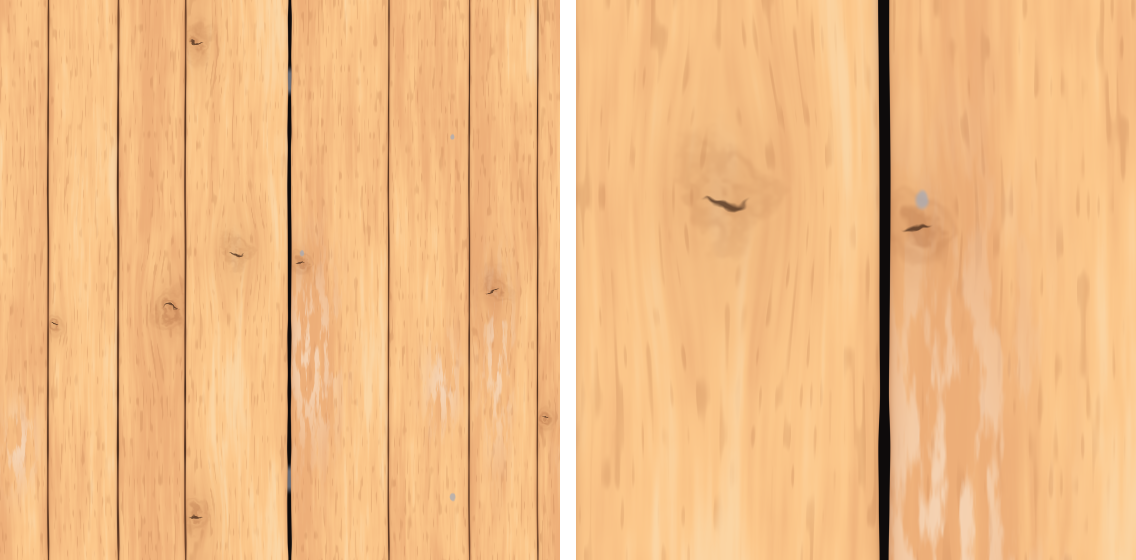
Left, the full canvas; right, a detail of the centre.
A Shadertoy shader for this texture:

```glsl
// Seven upright honey-coloured wooden planks with grain, knots, worn patches and dark gaps.

const int PLANKS = 7;
const float SEAM_X[7] = float[7](0.086, 0.211, 0.331, 0.517, 0.694, 0.838, 0.960);
const float SEAM_HALF[7] = float[7](0.0013, 0.0016, 0.0014, 0.0031, 0.0011, 0.0011, 0.0010);
const float PLANK_SHADE[7] = float[7](0.34, 0.17, 0.56, 0.14, 0.26, 0.42, 0.20);
const float LEFT_SHADE[7] = float[7](0.05, 0.05, 0.0, 0.05, 0.42, 0.05, 0.38);

// Knots: centre x, centre y, radius
const vec3 KNOTS[8] = vec3[8](
    vec3(0.422, 0.551, 0.031), vec3(0.350, 0.925, 0.029),
    vec3(0.350, 0.078, 0.029), vec3(0.306, 0.447, 0.034),
    vec3(0.098, 0.420, 0.015), vec3(0.536, 0.531, 0.020),
    vec3(0.879, 0.485, 0.028), vec3(0.974, 0.251, 0.015));

// Worn patches: centre, radii
const vec4 WEAR[4] = vec4[4](
    vec4(0.555, 0.36, 0.050, 0.16), vec4(0.888, 0.36, 0.028, 0.15),
    vec4(0.790, 0.31, 0.030, 0.08), vec4(0.035, 0.20, 0.030, 0.07));

const vec3 PALE = vec3(0.985, 0.835, 0.640);
const vec3 HONEY = vec3(0.990, 0.785, 0.545);
const vec3 TAN = vec3(0.925, 0.675, 0.465);
const vec3 UMBER = vec3(0.720, 0.460, 0.290);
const vec3 SCUFF = vec3(0.965, 0.850, 0.740);
const vec3 GAP = vec3(0.230, 0.135, 0.085);
const vec3 BLACK = vec3(0.055, 0.045, 0.045);
const vec3 PAINT = vec3(0.640, 0.670, 0.730);

float hash(vec2 p) {
    vec3 q = fract(vec3(p.xyx) * 0.1031);
    q += dot(q, q.yzx + 33.33);
    return fract((q.x + q.y) * q.z);
}

// Value noise that wraps over the unit square; freq must be whole numbers
float noise(vec2 uv, vec2 freq) {
    vec2 p = uv * freq, i = floor(p), f = fract(p);
    f = f * f * (3.0 - 2.0 * f);
    vec2 a = mod(i, freq), b = mod(i + 1.0, freq);
    return mix(mix(hash(a), hash(vec2(b.x, a.y)), f.x),
               mix(hash(vec2(a.x, b.y)), hash(b), f.x), f.y);
}

float fbm(vec2 uv, vec2 freq) {
    float sum = 0.0, amp = 0.533;
    for (int i = 0; i < 4; i++) {
        sum += amp * noise(uv + 0.37 * float(i), freq);
        freq *= 2.0;
        amp *= 0.5;
    }
    return sum;
}

vec2 wrapDelta(vec2 a, vec2 b) { return fract(a - b + 0.5) - 0.5; }

int plankAt(float x) {
    int n = 0;
    for (int i = 0; i < PLANKS; i++) n += int(x > SEAM_X[i]);
    return n % PLANKS;
}

void mainImage(out vec4 fragColor, in vec2 fragCoord) {
    vec2 uv = fragCoord / iResolution.xy;
    float aa = 0.7 / iResolution.x;
    vec2 pos = vec2(fract(uv.x + 0.0012 * (noise(uv, vec2(1.0, 9.0)) - 0.5)), uv.y);

    // Plank and position across it
    int plank = plankAt(pos.x);
    float left = SEAM_X[(plank + PLANKS - 1) % PLANKS];
    float across = fract(pos.x - left) / fract(SEAM_X[plank] - left);
    float rough = fbm(uv, vec2(40.0)) - 0.5;

    // Knots bend the grain and stain the wood around them
    vec2 grain = pos;
    float stain = 0.0, crack = 0.0;
    for (int i = 0; i < 8; i++) {
        vec3 k = KNOTS[i];
        if (plankAt(k.x) != plank) continue;
        vec2 q = wrapDelta(pos, k.xy) / k.z;
        float d = length(q) + 1.3 * rough;
        grain.x -= 0.75 * q.x * k.z * exp(-dot(q, q * vec2(0.5, 0.13)));
        float rings = 0.55 + 0.45 * sin(9.0 * d + 8.0 * rough);
        stain += exp(-1.3 * d * d) * (0.3 + 0.6 * rings) + 0.22 * exp(-dot(q, q * vec2(0.4, 0.12)));
        float slit = abs(q.y + 1.2 * rough) + 0.12 * abs(q.x);
        crack += (1.0 - smoothstep(0.03, 0.12, slit)) * (1.0 - smoothstep(0.25, 0.5, abs(q.x)));
    }

    // Grain layers, shifted per plank
    grain.y += hash(vec2(float(plank), 5.0));
    grain.x += 0.012 * (fbm(grain, vec2(7.0, 3.0)) - 0.5);
    float broad = fbm(grain, vec2(22.0, 3.0)) - 0.5;
    float fine = fbm(grain, vec2(110.0, 6.0)) - 0.5;
    float fibre = noise(grain, vec2(290.0, 24.0)) - 0.5;
    float pores = smoothstep(0.70, 0.95, noise(grain + 0.21, vec2(330.0, 42.0)));

    float shade = PLANK_SHADE[plank] + LEFT_SHADE[plank] * (1.0 - smoothstep(0.2, 0.75, across));
    shade += 0.9 * broad + 0.8 * fine + 0.25 * fibre + 0.15 * rough;
    vec3 col = mix(HONEY, PALE, smoothstep(0.22, -0.22, -0.05 - shade) * 0.0 + 1.0 - smoothstep(-0.2, 0.25, shade));
    col = mix(col, TAN, 0.9 * smoothstep(0.1, 0.95, shade));
    col = mix(col, UMBER, 0.24 * pores * smoothstep(-0.1, 0.6, shade + 0.2));

    // Scuffed, bleached streaks
    float worn = 0.0;
    for (int i = 0; i < 4; i++) {
        vec2 q = wrapDelta(pos, WEAR[i].xy) / WEAR[i].zw;
        if (plankAt(WEAR[i].x) == plank) worn += exp(-dot(q, q));
    }
    float streaks = fbm(uv, vec2(120.0, 22.0));
    col = mix(col, TAN, 0.35 * worn);
    col = mix(col, SCUFF, 0.85 * worn * smoothstep(0.42, 0.64, streaks));

    col = mix(col, UMBER, 0.55 * clamp(stain, 0.0, 1.0));
    col = mix(col, GAP, 0.7 * clamp(crack, 0.0, 1.0));

    // Rare specks of grey-blue paint
    vec2 cell = floor(uv * 14.0);
    vec2 speck = fract(uv * 14.0) - 0.3 - 0.4 * vec2(hash(cell + 3.0), hash(cell + 9.0));
    float dotMask = 1.0 - smoothstep(0.03, 0.07, length(speck * vec2(1.0, 0.7)) + 0.1 * rough);
    col = mix(col, PAINT, 0.7 * dotMask * step(0.965, hash(cell + 17.0)));

    // Gaps with browned edges; the widest is black with pale glints
    for (int i = 0; i < PLANKS; i++) {
        float d = abs(wrapDelta(pos, vec2(SEAM_X[i])).x);
        float halfWidth = SEAM_HALF[i] * (0.8 + 0.4 * noise(uv, vec2(1.0, 30.0)));
        float wide = smoothstep(0.002, 0.003, SEAM_HALF[i]);
        float glint = wide * (1.0 - smoothstep(0.012, 0.03, abs(abs(uv.y - 0.5) - 0.355)));
        vec3 gap = mix(mix(GAP, UMBER, 0.5 * noise(uv, vec2(7.0, 16.0))), BLACK, wide);
        gap = mix(gap, PAINT, 0.6 * glint);
        col = mix(col, UMBER, 0.5 * exp(-max(d - halfWidth, 0.0) / 0.0022));
        col = mix(col, gap, 1.0 - smoothstep(halfWidth - aa, halfWidth + aa, d));
    }
    fragColor = vec4(col, 1.0);
}
```
